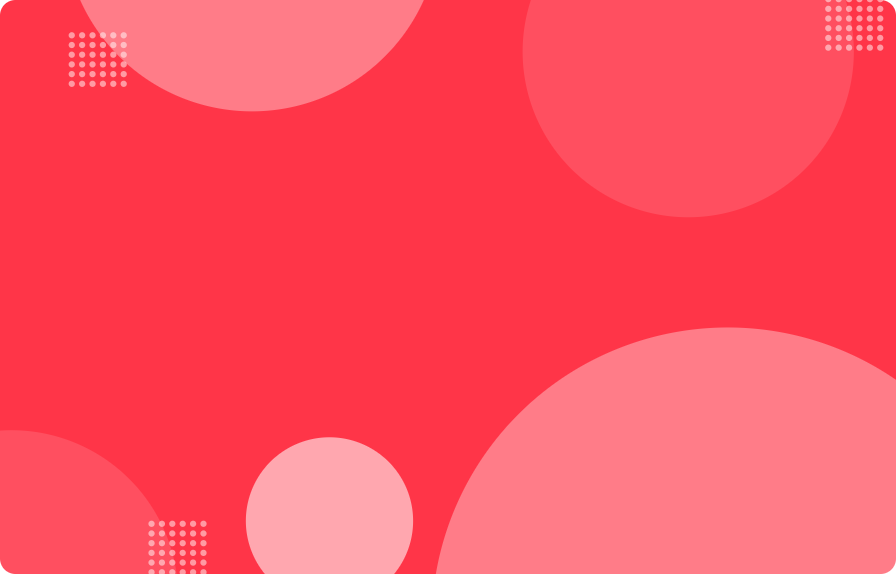
A Shadertoy shader for this background:

```glsl
#define BASE_RED vec3(1.0, 0.208, 0.282)
#define FAINT 0.13
#define SOFT 0.35
#define BRIGHT 0.565
#define DOT_ALPHA 0.5
#define DOT_RADIUS 0.0054
#define DOT_STEP vec2(0.0181, 0.0169)
#define DOTS_PER_SIDE 6.0
#define CORNER_RADIUS 0.027

// Antialiased coverage of a signed distance, one pixel wide
float coverage(float dist) {
    return clamp(0.5 - dist * iResolution.y, 0.0, 1.0);
}

float disc(vec2 p, vec2 center, float radius) {
    return coverage(length(p - center) - radius);
}

// Square block of dots; first is the center of the lower left dot
float dotGrid(vec2 p, vec2 first) {
    vec2 cell = clamp(round((p - first) / DOT_STEP), 0.0, DOTS_PER_SIDE - 1.0);
    return disc(p, first + cell * DOT_STEP, DOT_RADIUS);
}

float roundedBox(vec2 p, vec2 halfSize, float radius) {
    vec2 q = abs(p) - halfSize + radius;
    return length(max(q, 0.0)) + min(max(q.x, q.y), 0.0) - radius;
}

void tint(inout vec3 color, float amount) {
    color = mix(color, vec3(1.0), amount);
}

void mainImage(out vec4 fragColor, in vec2 fragCoord) {
    // Canvas height is one unit
    vec2 p = fragCoord / iResolution.y;
    vec2 halfSize = 0.5 * iResolution.xy / iResolution.y;
    vec3 color = BASE_RED;

    // Translucent discs
    tint(color, SOFT * disc(p, vec2(0.439, 1.134), 0.328));
    tint(color, FAINT * disc(p, vec2(1.199, 0.910), 0.2885));
    tint(color, SOFT * disc(p, vec2(1.268, -0.0865), 0.516));
    tint(color, FAINT * disc(p, vec2(0.020, -0.040), 0.2905));
    tint(color, BRIGHT * disc(p, vec2(0.574, 0.0925), 0.1457));

    // Dot blocks
    float dots = dotGrid(p, vec2(0.125, 0.854));
    dots = max(dots, dotGrid(p, vec2(1.443, 0.917)));
    dots = max(dots, dotGrid(p, vec2(0.264, 0.003)));
    tint(color, DOT_ALPHA * dots);

    // Rounded card on white
    float card = coverage(roundedBox(p - halfSize, halfSize, CORNER_RADIUS));
    fragColor = vec4(mix(vec3(1.0), color, card), 1.0);
}
```
